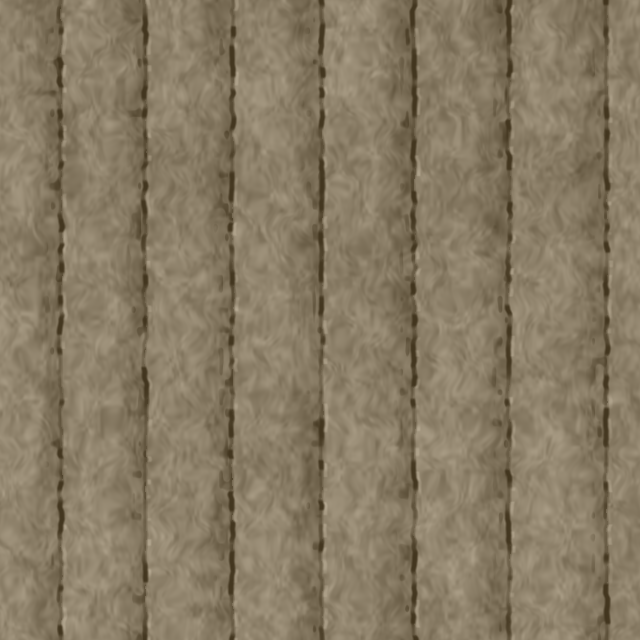
Write a WebGL 2 fragment shader that draws this texture.

```glsl
#version 300 es
precision highp float;
// Wide-wale corduroy: upright ribs of mottled pile that widen slightly to the
// right. Each rib is lit on its left and shaded on its right, and is parted
// from the next by a thin, wavering groove of broken dark stitches.

#define FIRST_GROOVE 0.0964   // x of groove 0
#define RIB_WIDTH 0.1296      // spacing at groove 0
#define RIB_GROWTH 0.00208    // quadratic widening per groove
#define GROOVE_WIDTH 0.0042   // half width of the dark line
#define STITCHES 62.0         // stitch cells along the height
#define TUFT_CELLS vec2(62.0, 43.0)
#define FIBRE_CELLS vec2(175.0, 105.0)
#define PILE_COLOR vec3(0.548, 0.498, 0.408)
#define GROOVE_COLOR vec3(0.25, 0.20, 0.11)

uniform vec2 u_resolution;
out vec4 fragColor;

float hash(vec2 cell) {
    vec3 p = fract(vec3(cell.xyx) * vec3(0.1031, 0.1030, 0.0973));
    p += dot(p, p.yzx + 33.33);
    return fract((p.x + p.y) * p.z);
}

// Smooth value noise in 0..1
float noise(vec2 p) {
    vec2 i = floor(p), f = fract(p);
    f = f * f * (3.0 - 2.0 * f);
    return mix(mix(hash(i), hash(i + vec2(1, 0)), f.x),
               mix(hash(i + vec2(0, 1)), hash(i + vec2(1, 1)), f.x), f.y);
}

float signedNoise(vec2 p) { return noise(p + 50.0) - 0.5; }

float grooveX(float n) {
    return FIRST_GROOVE + n * (RIB_WIDTH + n * RIB_GROWTH);
}

// Continuous rib number at x: the inverse of grooveX
float ribNumber(float x) {
    float root = sqrt(RIB_WIDTH * RIB_WIDTH + 4.0 * RIB_GROWTH * (x - FIRST_GROOVE));
    return (root - RIB_WIDTH) / (2.0 * RIB_GROWTH);
}

// Pile brightness: broad patches, tufts and short upright fibres
float pile(vec2 p) {
    vec2 warp = vec2(signedNoise(p * 31.0), signedNoise(p * 31.0 + 19.0)) * 0.018;
    vec2 q = p + warp;
    float shade = 0.045 * signedNoise(p * vec2(9.0, 7.0));
    shade += 0.085 * signedNoise(q * TUFT_CELLS);
    shade += 0.060 * signedNoise(q * TUFT_CELLS * 1.9 + 7.0);
    shade += 0.075 * signedNoise(q * FIBRE_CELLS + 23.0);
    return shade;
}

void main() {
    vec2 p = gl_FragCoord.xy / u_resolution;
    float pixel = 1.0 / u_resolution.x;

    // Waver the grooves, then find the place across the rib
    float waver = 0.004 * signedNoise(p * vec2(9.0, 48.0))
                + 0.003 * signedNoise(p * vec2(9.0, 110.0) + 31.0);
    float x = p.x + waver;
    float rib = ribNumber(x);
    float across = fract(rib);
    float groove = round(rib);
    float side = x - grooveX(groove);   // signed distance to nearest groove

    // Shade toward the right flank, deeper where the pile is clumped
    float clump = noise(p * vec2(50.0, 42.0) + 11.0);
    float flank = smoothstep(0.48, 0.98, across + 0.16 * (clump - 0.5));
    float shade = pile(p) + 0.015 * smoothstep(0.0, 0.25, across);
    shade -= flank * (0.055 + 0.055 * clump);
    shade -= 0.022 * (p.y - 0.5);
    // Scattered dark gaps on the shaded flank
    float gap = smoothstep(0.68, 0.9, noise(p * vec2(110.0, 62.0) + 71.0));
    shade -= 0.10 * gap * smoothstep(0.72, 0.94, across);
    vec3 color = PILE_COLOR + shade;

    // Broken dark stitches in the groove
    float beat = noise(vec2(groove * 17.0 + 40.0, p.y * STITCHES));
    float depth = mix(0.30, 0.95, smoothstep(0.35, 0.78, beat));
    float width = GROOVE_WIDTH * (0.75 + 0.5 * beat);
    float line = 1.0 - smoothstep(width * 0.35, width + pixel, abs(side + 0.0012));
    color = mix(color, GROOVE_COLOR, line * depth);

    // Pale thread ends catching light on the right lip
    float lip = 1.0 - smoothstep(0.001, 0.0035 + pixel, abs(side - 0.0045));
    float thread = smoothstep(0.55, 0.85, noise(vec2(groove * 13.0 + 90.0, p.y * 85.0)));
    color += 0.085 * lip * thread;

    fragColor = vec4(clamp(color, 0.0, 1.0), 1.0);
}
```
